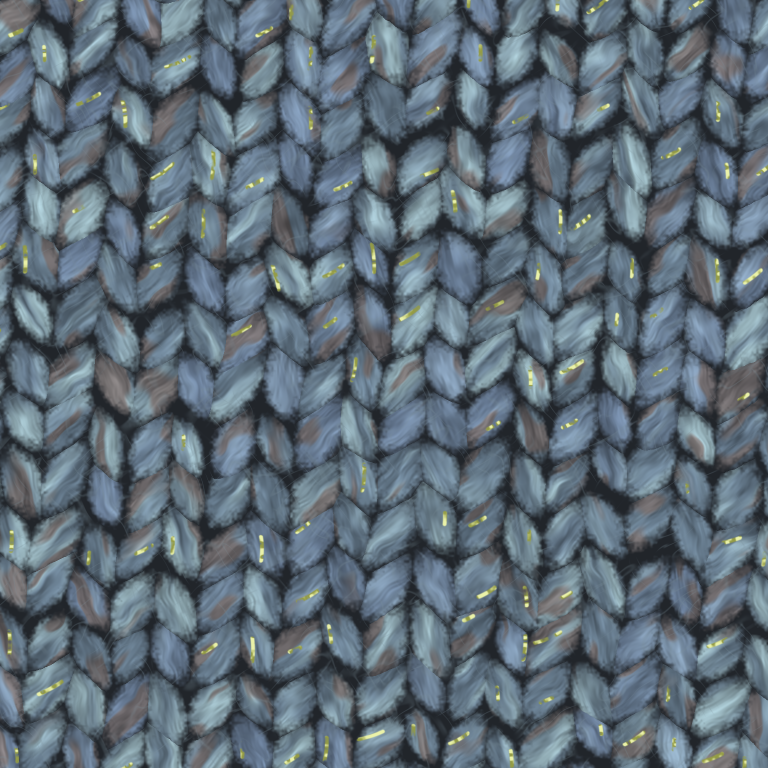
Give the GLSL for this texture, as a WebGL 2 fragment shader.

```glsl
#version 300 es
precision highp float;
// Chunky stockinette knit in heathered blue-grey wool with metallic flecks.
// Each V stitch is two tilted leaf-shaped domes on a leaning grid; the front
// dome is coloured by stretched noise that follows the twist of the yarn.

uniform vec2 u_resolution;
out vec4 fragColor;

// Grid of stitches
const float WALES = 9.1;              // columns of V across
const float ROWS = 14.5;              // stitches up
const float LEAN = 0.078;             // sideways drift of the columns
const vec2 ARM_AT = vec2(-0.03, 0.47);    // left and right arm, in wales
const vec2 ARM_TILT = vec2(-0.38, 0.52);  // radians from vertical
const vec2 ARM_TWIST = vec2(0.12, 0.28);  // fibre angle relative to the arm
const vec2 LEFT_SIZE = vec2(0.0265, 0.050);
const vec2 RIGHT_SIZE = vec2(0.0305, 0.055);
const float OVERLAP = 0.20;           // how far a stitch covers the one below
const float WOBBLE = 0.014;

// Yarn
const vec3 GAP = vec3(0.125, 0.14, 0.16);
const vec3 BLUE = vec3(0.395, 0.475, 0.545);
const vec3 TEAL = vec3(0.51, 0.605, 0.635);
const vec3 BROWN = vec3(0.40, 0.365, 0.36);
const vec3 INDIGO = vec3(0.385, 0.455, 0.57);
const vec3 GOLD = vec3(0.58, 0.61, 0.27);
const vec3 SPARK = vec3(0.92, 0.95, 0.66);
const vec3 HAIR = vec3(0.48, 0.56, 0.60);
const float GLINT_CHANCE = 0.37;

float hash(vec2 p) {
    vec3 q = fract(p.xyx * 0.1031);
    q += dot(q, q.yzx + 33.33);
    return fract((q.x + q.y) * q.z);
}

float noise(vec2 p) {
    vec2 i = floor(p), f = fract(p);
    f = f * f * (3.0 - 2.0 * f);
    return mix(mix(hash(i), hash(i + vec2(1, 0)), f.x),
               mix(hash(i + vec2(0, 1)), hash(i + vec2(1, 1)), f.x), f.y);
}

// Coordinates across (x) and along (y) an axis tilted clockwise from vertical
vec2 alongAxis(vec2 v, float tilt) {
    float c = cos(tilt), s = sin(tilt);
    return vec2(c * v.x - s * v.y, s * v.x + c * v.y);
}

// Heathered wool at an offset from the centre of one arm
vec3 wool(vec2 offset, float grain, vec2 id) {
    vec2 f = alongAxis(offset, grain);
    f.x += 0.008 * (noise(f * 50.0 + id * 7.3) - 0.5);
    vec2 seed = id * 17.7;
    float ply = noise(f * vec2(75, 18) + seed);
    float patchTone = noise(f * vec2(60, 18) + seed + 90.0);
    vec3 colour = mix(BLUE, TEAL, smoothstep(0.35, 0.85, 0.65 * ply + 0.4 * hash(id + 5.0)));
    colour = mix(colour, INDIGO, 0.6 * smoothstep(0.6, 0.85, hash(id + 9.0)));
    colour = mix(colour, BROWN, 0.85 * smoothstep(0.65, 0.80, patchTone * 0.8 + 0.25 * hash(id + 13.0)));
    float fibre = 0.5 * noise(f * vec2(170, 32) + seed) + 0.5 * noise(f * vec2(340, 70) + seed);
    return colour * (0.66 + 0.52 * fibre + 0.24 * ply);
}

// Broken metallic thread; returns colour and coverage
vec4 glint(vec2 offset, float grain, vec2 id) {
    vec2 g = alongAxis(offset, grain + 0.25);
    g -= (vec2(hash(id + 21.0), hash(id + 23.0)) - 0.5) * vec2(0.035, 0.012);
    g.x += 4.0 * g.y * g.y;
    float halfLength = mix(0.006, 0.018, hash(id + 27.0));
    float d = length(vec2(g.x, max(abs(g.y) - halfLength, 0.0)));
    float facet = noise(g * vec2(150, 210) + id * 3.1);
    float cover = smoothstep(0.0036, 0.0014, d) * smoothstep(0.08, 0.45, facet);
    cover *= step(hash(id + 31.0), GLINT_CHANCE);
    return vec4(mix(GOLD, SPARK, smoothstep(0.45, 0.8, facet)), cover);
}

// Fine stray hairs along the mid contour of stretched noise
float hairs(vec2 p, float tilt) {
    vec2 q = alongAxis(p, tilt) + 0.014 * noise(p * 32.0);
    float line = smoothstep(0.09, 0.0, abs(noise(q * vec2(105, 26)) - 0.5));
    return line * smoothstep(0.35, 0.75, noise(p * 38.0 + tilt * 50.0));
}

vec3 knit(vec2 canvas) {
    vec2 p = canvas + WOBBLE * (vec2(noise(canvas * 9.0), noise(canvas * 9.0 + 40.0)) - 0.5);
    // Fuzzy outline shared by all arms
    float fray = 0.26 * (noise(canvas * 120.0) - 0.5) + 0.26 * (noise(canvas * 290.0) - 0.5);
    float front = -9.0, dome = 0.0, tuck = 0.0, grain = 0.0;
    vec2 offset = vec2(0), id = vec2(0);
    // Find the frontmost arm among the near stitches
    for (int side = 0; side < 2; side++) {
        float wale = round((p.x - LEAN * p.y) * WALES - ARM_AT[side]);
        float drift = 0.7 * hash(vec2(wale, 3.0));
        float row = round(p.y * ROWS - drift);
        for (int j = -1; j <= 1; j++) {
            vec2 armId = vec2(wale * 2.0 + float(side), row + float(j)) + 50.0;
            vec2 jitter = vec2(hash(armId), hash(armId + 71.0)) - 0.5;
            float y = (row + float(j) + drift + 0.3 * jitter.y) / ROWS;
            vec2 v = p - vec2((wale + ARM_AT[side]) / WALES + LEAN * y + 0.010 * jitter.x, y);
            float tilt = ARM_TILT[side] + 0.26 * (hash(armId + 37.0) - 0.5);
            vec2 size = (side == 0 ? LEFT_SIZE : RIGHT_SIZE) * (0.88 + 0.24 * hash(armId + 41.0));
            vec2 e = alongAxis(v, tilt) / size;
            float r2 = e.x * e.x * (1.0 + 0.5 * e.y * e.y) + e.y * e.y + fray;
            float h = clamp(1.0 - r2, 0.0, 1.0);
            float depth = sqrt(h) - OVERLAP * e.y;
            if (r2 < 1.0 && depth > front) {
                front = depth; dome = h; tuck = e.y;
                offset = v; grain = tilt + ARM_TWIST[side]; id = armId;
            }
        }
    }
    // Shade the rounded yarn, then lay metal and hairs over it
    float light = smoothstep(-0.06, 0.72, dome) * (1.0 - 0.2 * smoothstep(0.1, 0.8, tuck));
    vec3 colour = mix(GAP, wool(offset, grain, id), light);
    vec4 metal = glint(offset, grain, id);
    metal.a *= smoothstep(0.02, 0.2, dome);
    colour = mix(colour, metal.rgb, metal.a);
    float fuzz = max(hairs(canvas, 0.9), hairs(canvas + 3.0, -0.6));
    return mix(colour, HAIR, 0.25 * fuzz * (1.0 - metal.a));
}

void main() {
    // Four samples per pixel smooth the overlaps
    vec3 sum = vec3(0);
    for (int i = 0; i < 4; i++) {
        vec2 shift = vec2(i % 2, i / 2) * 0.5 - 0.25;
        sum += knit((gl_FragCoord.xy + shift) / u_resolution.y);
    }
    fragColor = vec4(sum / 4.0, 1.0);
}
```
